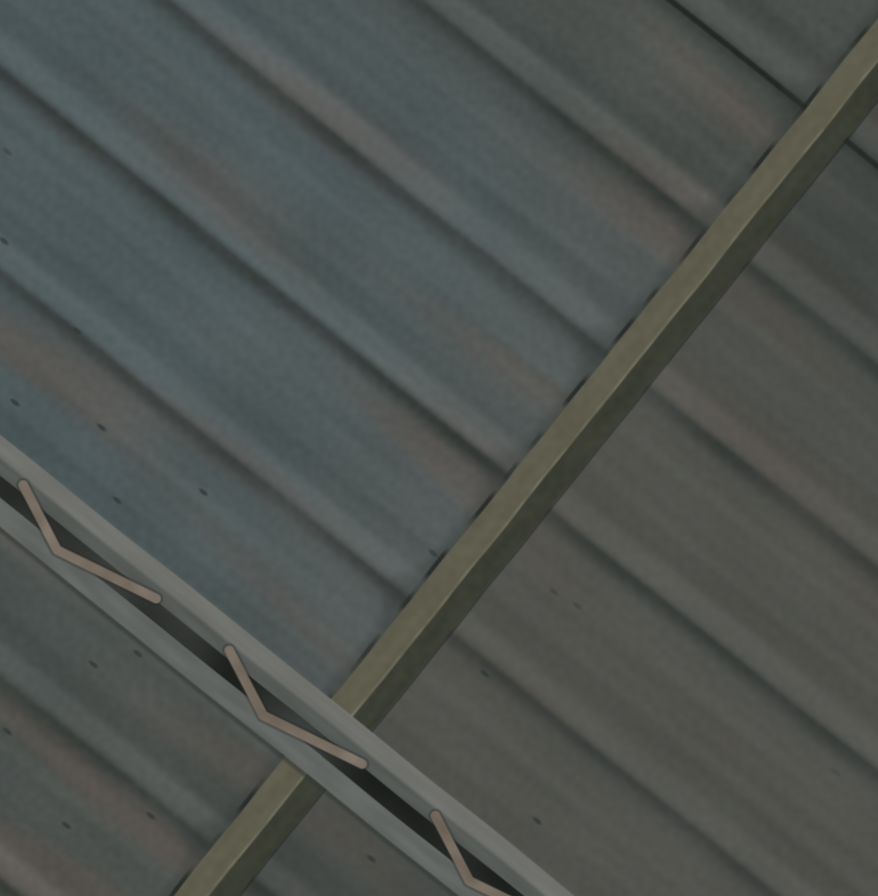
Reproduce this texture procedurally as a Shadertoy shader.

```glsl
const vec2 ALONG = vec2(0.780, 0.626);    // rib direction, y measured downward
const float RIB_PITCH = 0.1765;
const float RIB_START = 0.061;
const float SEAM_ROW = -3.0;              // rib where two sheets overlap
const vec3 BEAM = vec3(0.777, 0.808, 0.833);           // edge, crease, edge
const vec4 CHORDS = vec4(0.378, 0.414, 0.434, 0.459);  // upper pair, lower pair
const float LACING_PITCH = 0.295;
const float LACING_START = 0.434;
const float ROD_RADIUS = 0.0055;
const float SOFTNESS = 0.0016;

const vec3 SHEET_COOL = vec3(0.305, 0.348, 0.354);
const vec3 SHEET_WARM = vec3(0.357, 0.357, 0.333);
const vec3 SHEET_DIM = vec3(0.285, 0.300, 0.285);
const vec3 RUST = vec3(0.370, 0.335, 0.310);
const vec3 GROOVE = vec3(0.195, 0.215, 0.205);
const vec3 BEAM_LIT = vec3(0.365, 0.360, 0.300);
const vec3 BEAM_SHADE = vec3(0.230, 0.240, 0.200);
const vec3 CHORD_LIT = vec3(0.435, 0.440, 0.420);
const vec3 CHORD_SHADE = vec3(0.330, 0.345, 0.330);
const vec3 ROD = vec3(0.460, 0.420, 0.375);
const vec3 GAP = vec3(0.130, 0.140, 0.130);

float hash(vec2 p) {
    vec3 q = fract(vec3(p.xyx) * 0.1031);
    q += dot(q, q.yzx + 33.33);
    return fract((q.x + q.y) * q.z);
}

float gradientDot(vec2 cell, vec2 offset) {
    float angle = 6.2832 * hash(cell);
    return dot(vec2(cos(angle), sin(angle)), offset);
}

float noise(vec2 p) {
    vec2 i = floor(p), f = fract(p), w = f * f * (3.0 - 2.0 * f), e = vec2(0, 1);
    return mix(mix(gradientDot(i, f), gradientDot(i + e.yx, f - e.yx), w.x),
               mix(gradientDot(i + e.xy, f - e.xy), gradientDot(i + e.yy, f - e.yy), w.x), w.y);
}

float band(float x, float a, float b, float s) {
    return smoothstep(a - s, a + s, x) * (1.0 - smoothstep(b - s, b + s, x));
}

float segment(vec2 p, vec2 a, vec2 b) {
    vec2 d = b - a;
    return length(p - a - d * clamp(dot(p - a, d) / dot(d, d), 0.0, 1.0));
}

// Corrugated sheet; s.x runs along the ribs, s.y across them
vec3 sheet(vec2 s, vec2 q) {
    float row = floor((s.y - RIB_START) / RIB_PITCH + 0.5);
    float t = s.y - RIB_START - row * RIB_PITCH + 0.003 * noise(vec2(s.x * 5.0, row * 7.3));
    float beyondBeam = smoothstep(BEAM.y - 0.09, BEAM.z, s.x);

    vec3 col = mix(SHEET_COOL, SHEET_WARM, max(beyondBeam, 0.4 * smoothstep(0.35, 0.85, s.x)));
    col = mix(col, SHEET_DIM, 0.85 * smoothstep(-0.12, -0.42, s.y));
    col = mix(col, SHEET_DIM, 0.75 * smoothstep(CHORDS.z, CHORDS.w, s.y));
    col = mix(col, RUST, 0.6 * smoothstep(0.0, 0.5, noise(vec2(s.x * 2.5, s.y * 16.0) + 4.7)));

    // Lit flank, shallow stiffeners and dark fold of each rib
    col += 0.030 * band(t, -0.033, -0.009, 0.006);
    col -= 0.018 * band(t, -0.064, -0.038, 0.006);
    col += 0.010 * band(t, 0.044, 0.060, 0.005);
    float fold = exp(-pow(t / (t < 0.0 ? 0.005 : 0.014), 2.0));
    float depth = 0.55 + 0.25 * hash(vec2(row, 3.0)) + 0.4 * noise(vec2(s.x * 9.0, row));
    col = mix(col, GROOVE, clamp(fold * depth, 0.0, 1.0));
    float seam = row == SEAM_ROW ? 1.0 : 0.0;
    col = mix(col, GAP, 0.85 * seam * band(t, -0.003, 0.003, 0.002));

    // Streaks, mottling and elongated dirt specks
    col += 0.022 * noise(vec2(s.x * 4.0, s.y * 70.0));
    col += 0.020 * noise(q * 9.0) + 0.018 * noise(q * 110.0);
    vec2 grid = s * vec2(32.0, 75.0), cell = floor(grid);
    vec2 jitter = 0.3 + 0.4 * vec2(hash(cell + 5.1), hash(cell + 9.7));
    float speck = 1.0 - smoothstep(0.08, 0.28, length(fract(grid) - jitter));
    float dirt = step(0.975, hash(cell)) * smoothstep(0.0, 0.25, s.y);
    col = mix(col, GROOVE, 0.75 * speck * dirt);

    // Grime collected beside the beam
    float reach = 0.020 + 0.035 * exp(-pow(t / 0.025, 2.0));
    return mix(col, GROOVE, 0.5 * smoothstep(BEAM.x - reach, BEAM.x, s.x) * (1.0 - beyondBeam * 0.5));
}

void mainImage(out vec4 fragColor, in vec2 fragCoord) {
    vec2 q = fragCoord / iResolution.y;
    q.y = 1.0 - q.y;
    vec2 s = vec2(dot(q, ALONG), dot(q, vec2(-ALONG.y, ALONG.x)));
    float soft = max(SOFTNESS, 0.7 / iResolution.y);
    vec3 col = sheet(s, q);

    // Beam with a lit face, worn crease and shaded face
    float x = s.x + 0.0015 * noise(s * 14.0);
    float chips = smoothstep(-0.15, 0.25, noise(vec2(s.y * 24.0, 2.0)));
    col = mix(col, GAP, 0.75 * chips * band(x, BEAM.x - 0.005, BEAM.x, soft));
    vec3 beam = mix(BEAM_LIT, BEAM_SHADE, smoothstep(BEAM.y - soft, BEAM.y + soft, x));
    beam += 0.065 * band(x, BEAM.y - 0.003, BEAM.y, soft) * (0.6 + noise(s * 60.0));
    beam += 0.025 * noise(s * vec2(80.0, 16.0)) + 0.018 * noise(q * 100.0);
    col = mix(col, beam, band(x, BEAM.x, BEAM.z, soft));
    col = mix(col, GAP, 0.5 * band(x, BEAM.z, BEAM.z + 0.003, soft));

    // Truss chords and the dark gap between them
    float y = s.y + 0.002 * noise(s * 7.0);
    col = mix(col, GROOVE, 0.6 * band(y, CHORDS.w, CHORDS.w + 0.005, 0.003));
    col = mix(col, mix(GAP, SHEET_DIM, 0.35 + noise(s * 11.0)), band(y, CHORDS.y, CHORDS.z, soft));
    vec3 chord = mix(CHORD_LIT, CHORD_SHADE, smoothstep(0.018, 0.024, y - CHORDS.x));
    chord += 0.04 * noise(s * vec2(14.0, 100.0));
    col = mix(col, chord, band(y, CHORDS.x, CHORDS.y, soft));
    col = mix(col, CHORD_SHADE + 0.05 + 0.05 * noise(s * vec2(18.0, 90.0)), band(y, CHORDS.z, CHORDS.w, soft));

    // Bent lacing rods
    vec2 r = vec2(mod(s.x - LACING_START + 0.1, LACING_PITCH) - 0.1, s.y);
    vec2 bend = vec2(0.0, CHORDS.z + 0.005);
    float rod = min(segment(r, vec2(-0.075, CHORDS.y - 0.008), bend),
                    segment(r, bend, vec2(0.120, CHORDS.y - 0.002)));
    col = mix(col, GAP, 0.45 * (1.0 - smoothstep(ROD_RADIUS, ROD_RADIUS + 0.004, rod)));
    col = mix(col, ROD + 0.08 * noise(s * 45.0), 1.0 - smoothstep(ROD_RADIUS - soft, ROD_RADIUS + soft, rod));

    fragColor = vec4(clamp(col, 0.0, 1.0), 1.0);
}
```
